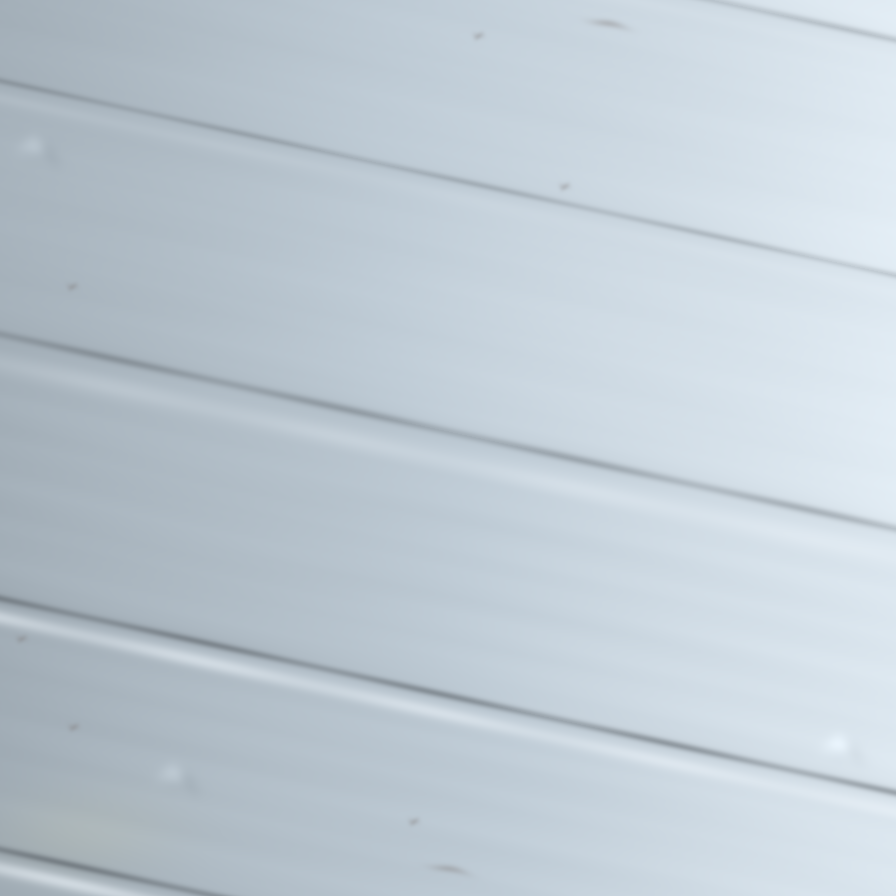
A three.js fragment shader for this texture:

```glsl
varying vec2 vUv;

const float SLOPE = 0.217;
const float BOARD_HEIGHT = 0.28;
const float FIRST_SEAM = 0.052;

const vec3 SHADE = vec3(0.61, 0.655, 0.69);
const vec3 PAINT = vec3(0.75, 0.80, 0.84);
const vec3 GLARE = vec3(0.905, 0.945, 0.975);
const vec3 GAP = vec3(0.40, 0.43, 0.455);
const vec3 BEVEL = vec3(0.92, 0.95, 0.975);
const vec3 GRIME = vec3(0.47, 0.44, 0.43);
const vec3 STAIN = vec3(0.74, 0.76, 0.69);

float hash(vec2 p) {
  return fract(sin(dot(p, vec2(127.1, 311.7))) * 4375.85);
}

float bell(float distance, float radius) {
  float r = distance / radius;
  return exp(-r * r);
}

// Height across the boards, with slightly uneven board widths
float boardCoord(vec2 uv) {
  float h = uv.y + SLOPE * uv.x;
  h -= 0.027 * bell(h - 0.78, 0.2);
  return (h - FIRST_SEAM) / BOARD_HEIGHT;
}

vec3 paintColor(float light) {
  vec3 low = mix(SHADE, PAINT, clamp(light * 2.0, 0.0, 1.0));
  return mix(low, GLARE, clamp(light * 2.0 - 1.0, 0.0, 1.0));
}

// Long faint streaks that follow the boards
float grain(vec2 p, float seed) {
  float sum = 0.0;
  float amp = 0.5;
  float freq = 75.0;
  for (int i = 0; i < 4; i++) {
    float bend = 1.4 * sin(p.x * 7.0 + seed + float(i) * 2.1);
    sum += amp * sin(p.y * freq + bend + seed * 3.7);
    freq *= 1.9;
    amp *= 0.6;
  }
  return sum;
}

// Sparse cells, each holding one soft stretched mark
float marks(vec2 p, float cells, float density, vec2 size, float seed) {
  vec2 q = p * cells;
  vec2 id = floor(q);
  vec2 center = 0.3 + 0.4 * vec2(hash(id + seed), hash(id + seed + 17.0));
  vec2 offset = (fract(q) - center) / size;
  offset.y += 0.3 * sin(offset.x * 2.0 + seed);
  float present = step(1.0 - density, hash(id + seed + 41.0));
  return present * exp(-dot(offset, offset));
}

void main() {
  vec2 uv = vUv;
  float coord = boardCoord(uv);
  float board = floor(coord);
  float across = fract(coord);
  vec2 along = vec2(uv.x - SLOPE * uv.y, uv.y + SLOPE * uv.x);

  // Light falling from the right, with a slight change per board
  float light = 0.06 + 0.77 * uv.x + 0.06 * uv.y;
  light += 0.05 * bell(coord - 2.5, 0.55);
  light += 0.06 * uv.x * (1.0 - across);
  light += 0.015 * sin(along.x * 9.0 + board * 2.0);

  // Wood grain and brushed ridges, stronger on the lower boards
  float lowerBoards = 1.0 - smoothstep(1.6, 2.4, coord);
  float ridge = sin(along.y * 140.0 + 0.8 * sin(along.x * 6.0 + board));
  light += 0.018 * grain(along, board);
  light += 0.013 * lowerBoards * ridge;
  vec3 color = paintColor(light);

  // Faint yellowing at the lower left
  float yellowing = bell(length((uv - vec2(0.09, 0.07)) * vec2(1.0, 2.2)), 0.1);
  color = mix(color, STAIN, 0.25 * yellowing);

  // Shallow dents with a lit side and a shaded side
  vec2 dentSize = vec2(0.06, 0.045);
  float litSide = marks(along, 4.0, 0.2, dentSize, 5.0);
  float darkSide = marks(along - vec2(0.018, -0.006), 4.0, 0.2, dentSize, 5.0);
  color += 0.055 * litSide - 0.035 * darkSide;

  // Grime specks and short scuffs
  float specks = marks(along, 8.0, 0.1, vec2(0.045, 0.035), 9.0);
  float scuffs = marks(along, 5.0, 0.08, vec2(0.1, 0.022), 23.0);
  color = mix(color, GRIME, 0.28 * specks + 0.3 * scuffs);

  // Seams: soft gap, contact shadow and a lit bevel below
  float seam = floor(coord + 0.5);
  float d = (coord - seam) * BOARD_HEIGHT;
  float fading = smoothstep(0.5, 3.0, seam);
  float middleSeam = bell(seam - 2.0, 0.5);
  float wear = 0.85 + 0.15 * sin(along.x * 23.0 + seam * 4.0);
  float gapDepth = mix(0.72, 0.36, fading) * wear * (1.0 - 0.25 * uv.x);
  float bevelDrop = 0.021 + 0.008 * middleSeam;
  float bevelWidth = 0.0085 + 0.002 * middleSeam;
  float bevelGlow = mix(0.62, 0.12, fading) * wear;
  bevelGlow *= mix(1.0, 0.65 + 0.7 * uv.x, middleSeam);

  color = mix(color, BEVEL, bevelGlow * bell(d + bevelDrop, bevelWidth));
  color = mix(color, GAP, 0.12 * gapDepth * bell(d, 0.012));
  color = mix(color, GAP, gapDepth * bell(d, 0.0043));

  gl_FragColor = vec4(clamp(color, 0.0, 1.0), 1.0);
}
```
